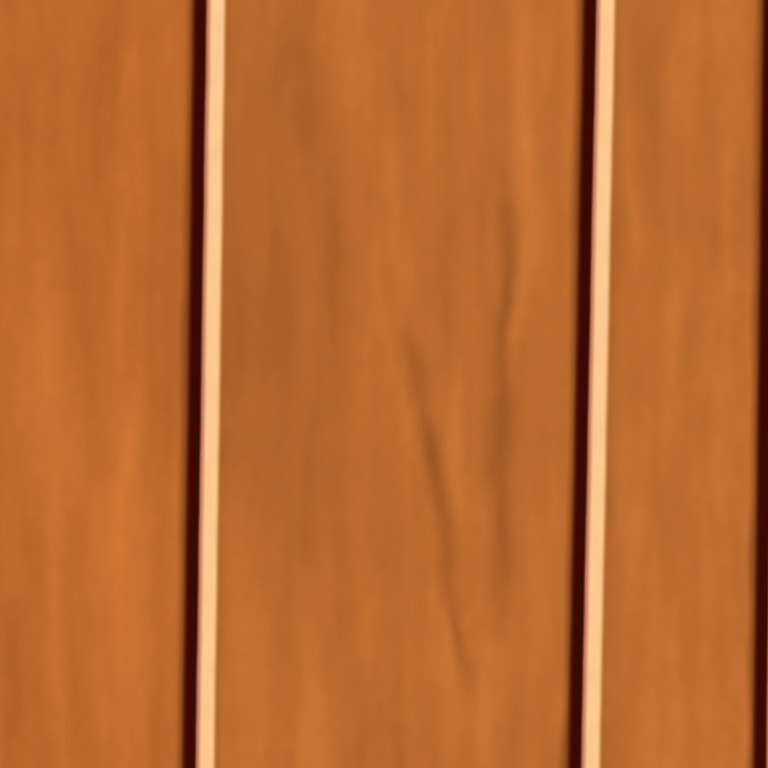
This texture is drawn by a Shadertoy shader. Its source:

```glsl
#define SEAM_X vec3(0.255, 0.757, 0.998)
#define SEAM_LEAN vec3(0.0145, 0.020, 0.013)
#define GROOVE_WIDTH 0.018
#define BEVEL_WIDTH 0.025
#define GRAIN_CONTRAST 0.12
#define WOOD vec3(0.745, 0.428, 0.190)
#define WOOD_DARK vec3(0.46, 0.23, 0.085)
#define GROOVE vec3(0.235, 0.035, 0.008)
#define BEVEL vec3(0.995, 0.785, 0.56)
#define BEVEL_ROSE vec3(0.78, 0.50, 0.37)
#define BEVEL_TAN vec3(0.85, 0.60, 0.36)

vec2 hashGradient(vec2 cell) {
    vec3 q = fract(cell.xyx * vec3(0.1031, 0.1030, 0.0973));
    q += dot(q, q.yzx + 33.33);
    return fract((q.xx + q.yz) * q.zy) * 2.0 - 1.0;
}

float gradientNoise(vec2 p) {
    vec2 cell = floor(p), f = fract(p);
    vec2 u = f * f * f * (f * (f * 6.0 - 15.0) + 10.0);
    vec2 e = vec2(0.0, 1.0);
    float low = mix(dot(hashGradient(cell), f),
                    dot(hashGradient(cell + e.yx), f - e.yx), u.x);
    float high = mix(dot(hashGradient(cell + e.xy), f - e.xy),
                     dot(hashGradient(cell + e.yy), f - e.yy), u.x);
    return mix(low, high, u.y);
}

float band(float d, float lo, float hi, float soft) {
    return smoothstep(lo - soft, lo + soft, d) * (1.0 - smoothstep(hi - soft, hi + soft, d));
}

// Long dark veins, one upright and one slanting, broken into patches
float veins(vec2 p) {
    float amount = 0.0;
    for (int i = 0; i < 2; i++) {
        float k = float(i);
        float center = mix(0.645 + 0.022 * p.y, 0.622 - 0.150 * p.y, k);
        center += 0.016 * gradientNoise(vec2(k * 7.3 + 0.4, p.y * 6.0));
        float width = 0.014 + 0.010 * gradientNoise(vec2(k + 3.5, p.y * 9.0));
        float across = (p.x - center + 0.006 * gradientNoise(p * vec2(30.0, 22.0))) / width;
        float along = band(p.y, 0.20 - 0.08 * k, 0.77 - 0.17 * k, 0.06);
        float wear = 0.7 + 0.8 * gradientNoise(p * vec2(20.0, 11.0) + k * 5.0);
        amount += exp(-across * across) * along * wear;
    }
    return amount;
}

vec3 woodColor(vec2 p, float board) {
    vec2 q = p + vec2(board * 3.7, board * 5.3);
    q.x += 0.015 * gradientNoise(q * vec2(4.0, 5.0));
    // Broad stains, vertical streaks, blotches, then fine fibres
    float grain = 0.8 * gradientNoise(q * vec2(9.0, 1.8) + 4.0);
    grain += 0.7 * gradientNoise(q * vec2(22.0, 2.8));
    grain += 0.4 * gradientNoise(q * vec2(48.0, 6.0));
    grain += 0.30 * gradientNoise(q * vec2(26.0, 15.0) + 8.0);
    grain += 0.20 * gradientNoise(q * vec2(75.0, 50.0));
    vec3 color = WOOD * (1.0 + GRAIN_CONTRAST * grain * vec3(1.0, 1.15, 1.5));

    // Smoky area left of the middle
    vec2 s = (p - vec2(0.39, 0.60)) / vec2(0.11, 0.36);
    float smoke = exp(-dot(s, s)) * (0.75 + 0.9 * gradientNoise(q * vec2(16.0, 4.0)));
    color = mix(color, WOOD_DARK, 0.30 * smoke);
    color = mix(color, WOOD_DARK, 0.45 * clamp(veins(p), 0.0, 1.0));

    // Redder tint on the first board
    return color * mix(vec3(1.0, 0.97, 0.94), vec3(1.0), min(board, 1.0));
}

void mainImage(out vec4 fragColor, in vec2 fragCoord) {
    vec2 p = fragCoord / iResolution.xy;
    float soft = max(0.0032, 0.75 / iResolution.x);
    vec3 edges = SEAM_X + SEAM_LEAN * p.y;
    float board = dot(step(edges, vec3(p.x)), vec3(1.0));
    vec3 color = woodColor(p, board);

    for (int i = 0; i < 3; i++) {
        float seed = float(i) * 9.1 + 0.5;
        float d = p.x - edges[i] + 0.0006 * gradientNoise(vec2(seed, p.y * 14.0));

        // Uneven shade on the left, faint falloff on the right
        float reach = 0.013 + 0.007 * gradientNoise(vec2(seed + 2.0, p.y * 9.0));
        float shade = smoothstep(-GROOVE_WIDTH - reach, -GROOVE_WIDTH + 0.004, d) * (1.0 - step(0.0, d));
        float falloff = exp(-max(d - BEVEL_WIDTH, 0.0) / 0.007) * step(0.0, d);
        color = mix(color, WOOD_DARK, 0.95 * shade + 0.22 * falloff);

        // Groove deepening towards the bevel
        float depth = smoothstep(-GROOVE_WIDTH - 0.003, -GROOVE_WIDTH + 0.006, d);
        color = mix(color, GROOVE, depth * (1.0 - smoothstep(-soft, soft, d)));

        // Lit bevel with rose and tan rims
        vec3 lit = mix(BEVEL_ROSE, BEVEL, smoothstep(0.001, 0.008, d));
        lit = mix(lit, BEVEL_TAN, smoothstep(BEVEL_WIDTH - 0.006, BEVEL_WIDTH + 0.001, d));
        lit *= 1.0 + 0.03 * gradientNoise(vec2(d * 60.0, p.y * 25.0 + seed));
        color = mix(color, lit, band(d, 0.0, BEVEL_WIDTH, soft));
    }
    fragColor = vec4(clamp(color, 0.0, 1.0), 1.0);
}
```
